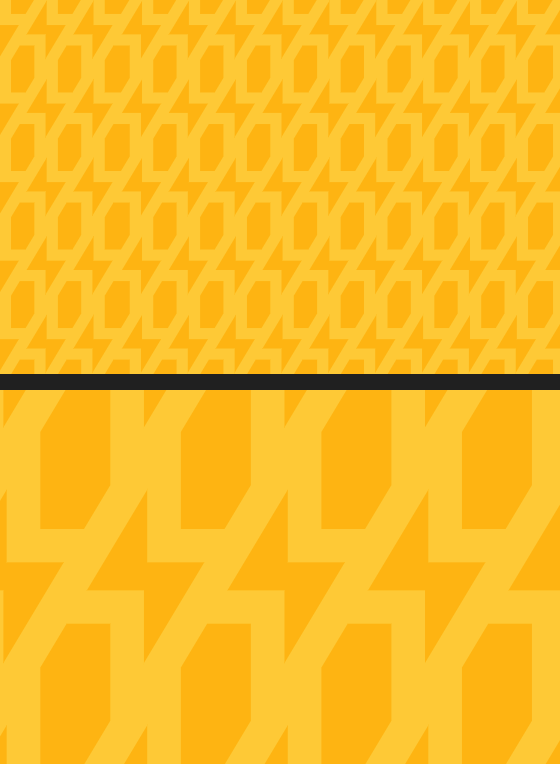
Top: the whole. Bottom: its middle third, enlarged.
This pattern is drawn by a Shadertoy shader. Its source:

```glsl
// Amber lightning bolts and clipped hexagons on a yellow ground, in a half-drop lattice.
// Both shapes are point-symmetric and share one slant; each is a signed distance
// in a repeated cell, on a canvas 768 units wide. A narrow seam recurs every nine columns.

const vec2 CELL = vec2(64.25, 107.7);

// Distance to a slanted band centred on the origin
float slantBand(vec2 p, float halfWidth) {
    return (abs(p.x - 0.6 * p.y) - halfWidth) / length(vec2(1.0, 0.6));
}

// Upright rectangle with its upper-left and lower-right corners clipped
float clippedHexagon(vec2 p) {
    vec2 box = abs(p) - vec2(16.0, 32.2);
    return max(max(box.x, box.y), slantBand(p, 23.3));
}

// Two overlapping wedges cut from the same band
float lightningBolt(vec2 p) {
    float upper = max(p.x - 0.75, -p.y - 6.4);
    float lower = max(-p.x - 0.75, p.y - 6.4);
    return max(min(upper, lower), slantBand(p, 23.0));
}

// Position relative to the centre of the nearest cell
vec2 repeatCell(vec2 p) {
    return (fract(p / CELL + 0.5) - 0.5) * CELL;
}

// Hold x still across each seam, which widens the shape lying there
float stretchSeams(float x) {
    float seamStart = 160.0, seamWidth = 2.3;
    float span = 9.0 * CELL.x;
    float group = floor((x - seamStart) / (span + seamWidth));
    float along = x - seamStart - group * (span + seamWidth);
    return seamStart + group * span + max(along - seamWidth, 0.0);
}

void mainImage(out vec4 fragColor, in vec2 fragCoord) {
    float pixel = 768.0 / iResolution.x;
    vec2 p = vec2(fragCoord.x, fragCoord.y - 0.5 * iResolution.y) * pixel;
    p.x = stretchSeams(p.x);

    // Bolts on the lattice, hexagons half a cell away
    p -= vec2(63.25, 0.3);
    float bolt = lightningBolt(repeatCell(p));
    float hexagon = clippedHexagon(repeatCell(p + 0.5 * CELL));

    // Flat colours with a one-pixel edge
    float ink = clamp(0.5 - min(bolt, hexagon) / pixel, 0.0, 1.0);
    vec3 yellow = vec3(0.995, 0.79, 0.21);
    vec3 amber = vec3(0.995, 0.705, 0.07);
    fragColor = vec4(mix(yellow, amber, ink), 1.0);
}
```
